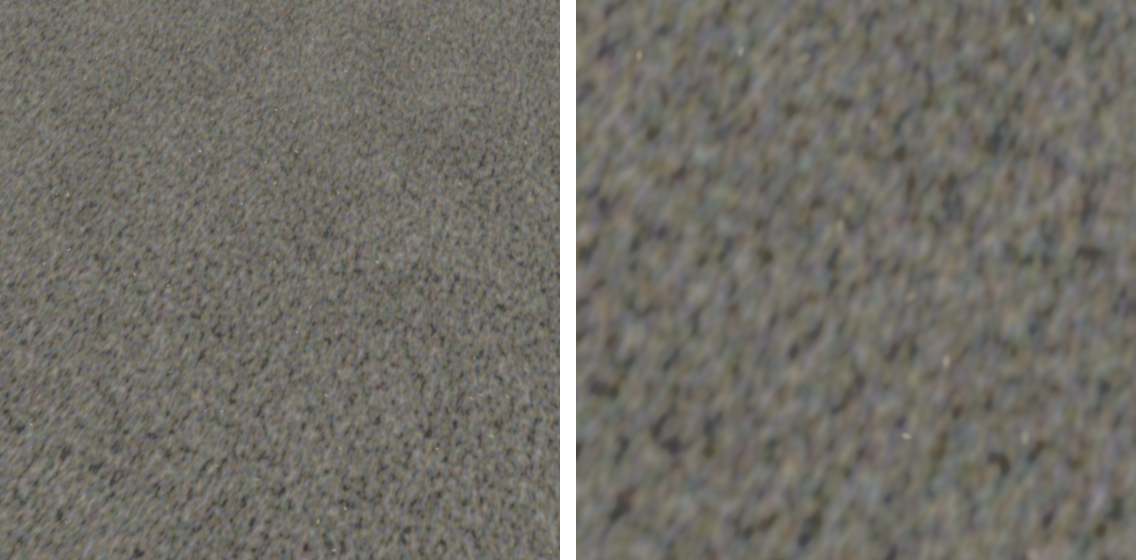
Left, the full canvas; right, a detail of the centre.
Give the GLSL for this texture, as a three.js fragment shader.

```glsl
// Worn grey asphalt: fine slanted grit that grows coarser toward the viewer.
varying vec2 vUv;

const vec3 ASPHALT = vec3(0.437, 0.427, 0.398);
const vec3 PALE_STONE = vec3(0.68, 0.64, 0.54);
const vec3 WARM_SHIFT = vec3(0.034, 0.008, -0.060);
const vec3 ROSE_SHIFT = vec3(0.026, -0.014, 0.010);
const vec3 PIT_SHADE = vec3(0.070, 0.068, 0.050);

const float PERSPECTIVE = 0.65;          // extra grain density at the far edge
const float LEAN = 0.42;                 // slant of the grains, in radians
const vec2 GRAIN_SCALE = vec2(60.0, 39.0);
const float NEAR_CONTRAST = 0.165;
const float FAR_CONTRAST = 0.115;
const float CLUSTERING = 0.3;            // share of loose groups of grains
const float MOTTLE = 0.035;
const float FLECK_CELLS = 36.0;
const float FLECK_SHARE = 0.035;

float hash(vec2 p) {
  vec3 q = fract(vec3(p.xyx) * 0.1031);
  q += dot(q, q.yzx + 33.33);
  return fract((q.x + q.y) * q.z);
}

vec2 gradientAt(vec2 cell) {
  float angle = 6.28318 * hash(cell + 57.0);
  return vec2(cos(angle), sin(angle));
}

float gradientNoise(vec2 p) {
  vec2 i = floor(p);
  vec2 f = p - i;
  vec2 u = f * f * f * (f * (f * 6.0 - 15.0) + 10.0);
  vec2 e = vec2(1.0, 0.0);
  float a = dot(gradientAt(i), f);
  float b = dot(gradientAt(i + e), f - e);
  float c = dot(gradientAt(i + e.yx), f - e.yx);
  float d = dot(gradientAt(i + e.xx), f - e.xx);
  return mix(mix(a, b, u.x), mix(c, d, u.x), u.y);
}

vec2 rotate(vec2 p, float angle) {
  float c = cos(angle);
  float s = sin(angle);
  return vec2(c * p.x - s * p.y, s * p.x + c * p.y);
}

// Ground coordinates: features shrink and converge toward the top.
vec2 groundPlane(vec2 uv) {
  float x = (uv.x - 0.5) * (1.0 + PERSPECTIVE * uv.y);
  float y = uv.y + 0.5 * PERSPECTIVE * uv.y * uv.y;
  return vec2(x, y);
}

// Sparse pale chips, one possible chip per cell.
float flecks(vec2 p) {
  vec2 cell = floor(p);
  vec2 center = 0.35 + 0.3 * vec2(hash(cell + 11.0), hash(cell + 83.0));
  vec2 d = rotate(fract(p) - center, 3.14159 * hash(cell + 29.0));
  float radius = mix(0.18, 0.34, hash(cell + 47.0));
  float chip = 1.0 - smoothstep(0.1, 1.0, length(d * vec2(1.0, 1.6)) / radius);
  float present = step(1.0 - FLECK_SHARE, hash(cell + 131.0));
  return chip * present * mix(0.35, 1.0, hash(cell + 5.0));
}

void main() {
  vec2 ground = groundPlane(vUv);
  vec2 grain = rotate(ground, LEAN) * GRAIN_SCALE + 200.0;

  // Overlapping grain sizes, turned apart to hide the lattice.
  float cluster = gradientNoise(rotate(grain, 0.5) * 0.47 + 17.0);
  float coarse = gradientNoise(grain);
  float medium = gradientNoise(rotate(grain, 0.25) * 1.45 + 31.0);
  float fine = gradientNoise(rotate(grain, -0.2) * 2.3 + 73.0);
  float grit = CLUSTERING * cluster + 0.7 * coarse + 0.65 * medium + 0.42 * fine;

  // Broad uneven wear.
  float wear = gradientNoise(ground * 5.0 + 40.0)
             + 0.7 * gradientNoise(ground * 13.0 + 90.0);

  // Mineral tints vary at nearly the same scale as the grains.
  float warmth = gradientNoise(grain * 1.1 + 311.0)
               + 0.6 * gradientNoise(grain * 2.0 + 417.0);
  float rose = gradientNoise(grain * 1.2 + 523.0)
             + 0.6 * gradientNoise(grain * 0.4 + 619.0);

  float nearness = 1.0 - vUv.y;
  float contrast = mix(FAR_CONTRAST, NEAR_CONTRAST, nearness);
  float pits = smoothstep(0.15, 0.7, -grit - 0.15 * wear);

  vec3 color = ASPHALT + 0.012 * vUv.y * vUv.y;
  color += contrast * grit + MOTTLE * wear;
  color += WARM_SHIFT * warmth + ROSE_SHIFT * rose;
  color -= PIT_SHADE * pits * mix(0.3, 1.0, nearness);
  color = mix(color, PALE_STONE, 0.8 * flecks(ground * FLECK_CELLS + 150.0));

  gl_FragColor = vec4(clamp(color, 0.0, 1.0), 1.0);
}
```
